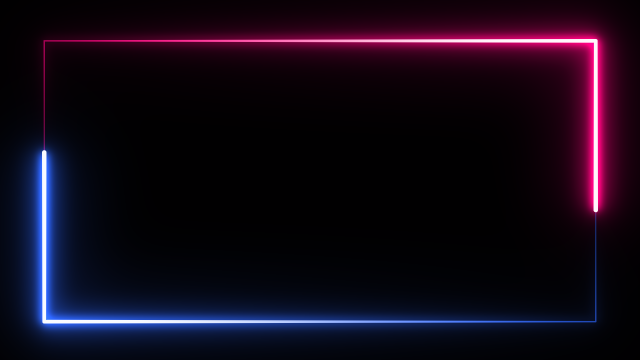
Give the GLSL for this background, as a WebGL 2 fragment shader.

```glsl
#version 300 es
precision highp float;
// Neon rectangle: a pink and a blue light trail chase each other around a dark frame.

uniform vec2 u_resolution;
out vec4 fragColor;

// Lengths are in canvas heights, measured from the frame centre.
const vec2 FRAME_CENTER = vec2(0.0, -0.0035);
const vec2 FRAME_HALF = vec2(0.766, 0.390);
const float TAIL_HEIGHT = 0.080;
const float TAIL_WIDTH = 0.0012;
const float HEAD_WIDTH = 0.0062;
const float GLOW_GROWTH = 1.2;
const vec3 GLOW_RADII = vec3(0.019, 0.053, 0.150);
const vec3 GLOW_LEVELS = vec3(0.75, 0.38, 0.16);
const vec3 PINK = vec3(1.0, 0.01, 0.50);
const vec3 BLUE = vec3(0.18, 0.40, 1.0);
const vec3 BACKDROP = vec3(0.002, 0.0, 0.003);

// Smooth approximation of the error function.
vec3 softStep(vec3 x) {
    return tanh(clamp(1.2 * x, -5.0, 5.0));
}

// Three Gaussian blurs of a straight segment, weighted and summed.
float segmentGlow(float along, float across, float len) {
    vec3 r = across / GLOW_RADII;
    vec3 span = 0.5 * (softStep(along / GLOW_RADII) - softStep((along - len) / GLOW_RADII));
    return dot(GLOW_LEVELS, exp(-r * r) * span);
}

// Adds a trail that climbs the left side, crosses the top and drops down the right.
vec3 addTrail(vec3 color, vec2 p, vec3 hue, float pixel) {
    vec2 corners[4] = vec2[4](
        vec2(-FRAME_HALF.x, TAIL_HEIGHT), vec2(-FRAME_HALF.x, FRAME_HALF.y),
        FRAME_HALF, vec2(FRAME_HALF.x, -TAIL_HEIGHT));
    float total = 2.0 * (FRAME_HALF.x + FRAME_HALF.y);
    float travelled = 0.0;
    float glow = 0.0;
    float core = 0.0;
    float heat = 0.0;

    for (int i = 0; i < 3; i++) {
        vec2 side = corners[i + 1] - corners[i];
        float len = length(side);
        vec2 dir = side / len;
        vec2 q = p - corners[i];
        float along = dot(q, dir);
        float across = dot(q, vec2(-dir.y, dir.x));
        float nearest = clamp(along, 0.0, len);
        float t = (travelled + nearest) / total;

        glow += segmentGlow(along, across, len) * pow(t, GLOW_GROWTH);

        float halfWidth = mix(TAIL_WIDTH, HEAD_WIDTH, t);
        float dist = length(vec2(along - nearest, across));
        float cover = clamp((halfWidth - dist) / pixel + 0.5, 0.0, 1.0);
        if (cover > core) {
            core = cover;
            heat = t;
        }
        travelled += len;
    }

    // The core warms from a dim tinted thread to a white hot tube.
    vec3 coreColor = mix(hue * mix(0.55, 1.0, smoothstep(0.0, 0.35, heat)),
                         vec3(1.0), 0.97 * smoothstep(0.15, 0.72, heat));
    return mix(color + hue * glow, max(coreColor, color), core);
}

void main() {
    float pixel = 1.0 / u_resolution.y;
    vec2 p = (gl_FragCoord.xy - 0.5 * u_resolution) * pixel - FRAME_CENTER;

    // The blue trail is the pink one turned by half a circle.
    vec3 color = addTrail(BACKDROP, p, PINK, pixel);
    color = addTrail(color, -p, BLUE, pixel);

    fragColor = vec4(min(color, 1.0), 1.0);
}
```
